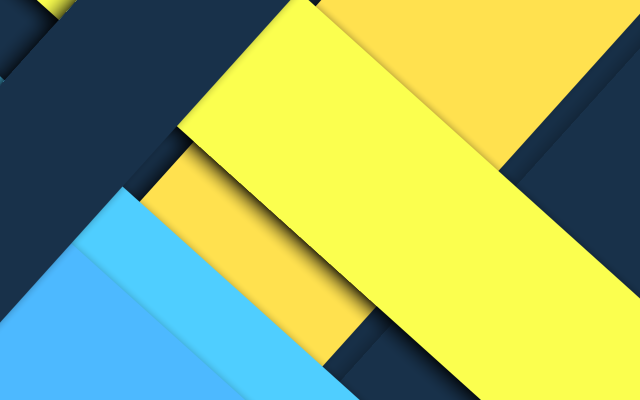
This background is drawn by a WebGL 1 fragment shader. Its source:

```glsl
precision highp float;
// Layered diagonal paper strips in navy, yellow, amber and blue with soft drop shadows.

uniform vec2 u_resolution;

#define TILT 0.733
#define SHADOW_REACH 0.066
#define RIM_REACH 0.022
#define FAR_EDGE 9.0
#define NAVY vec3(0.094, 0.192, 0.290)
#define LEMON vec3(0.984, 1.0, 0.310)
#define AMBER vec3(1.0, 0.882, 0.310)
#define CYAN vec3(0.310, 0.808, 1.0)
#define BLUE vec3(0.302, 0.725, 1.0)

// Shadow opacity at distance d outside an edge.
float shadow(float d, float reach, float strength) {
  float fade = 1.0 - clamp(d / reach, 0.0, 1.0);
  return strength * fade * fade;
}

// Lays a strip spanning lo..hi along t; the low side casts the deeper shadow.
vec3 layStrip(vec3 under, vec3 paint, float t, float lo, float hi,
              float lowShade, float highShade) {
  float soft = 0.7 / u_resolution.y;
  float cover = smoothstep(-soft, soft, min(t - lo, hi - t));
  float shade = t < lo ? shadow(lo - t, SHADOW_REACH, lowShade)
                       : shadow(t - hi, RIM_REACH, highShade);
  return mix(under * (1.0 - shade), paint, cover);
}

void main() {
  // Rotated axes from the top left corner: along runs down right, across up right.
  vec2 p = gl_FragCoord.xy / u_resolution.y;
  p.y = 1.0 - p.y;
  float c = cos(TILT);
  float s = sin(TILT);
  float along = p.x * c + p.y * s;
  float across = p.x * s - p.y * c;

  // Lower sheets
  vec3 color = NAVY;
  color = layStrip(color, NAVY, along, 1.270, FAR_EDGE, 0.22, 0.0);
  color = layStrip(color, AMBER, along, 0.597, 1.212, 0.60, 0.12);

  // Strips crossing them
  color = layStrip(color, LEMON, across, 0.0615, 0.516, 0.80, 0.20);
  color = layStrip(color, CYAN, across, -FAR_EDGE, -0.1415, 0.0, 0.15);
  color = layStrip(color, BLUE, across, -FAR_EDGE, -0.333, 0.0, 0.12);

  // Top navy strip
  color = layStrip(color, NAVY, along, 0.1427, 0.5396, 0.65, 0.15);

  gl_FragColor = vec4(color, 1.0);
}
```
